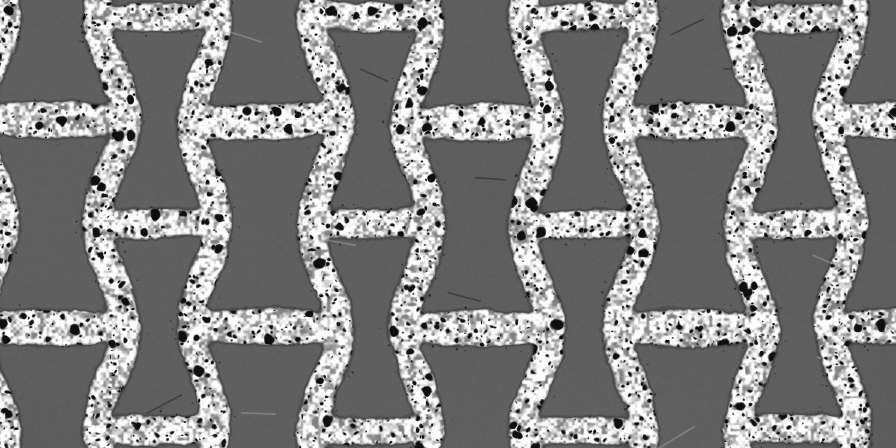
Reproduce this pattern procedurally as a Shadertoy shader.

```glsl
// Speckle-painted re-entrant honeycomb lattice on a flat grey ground.

const vec2  PERIOD = vec2(0.4745, 0.461);   // cell size, canvas height = 1
const vec2  CENTRE = vec2(0.353, 0.5);      // centre of one cell
const float WIDE   = 0.138;                 // half width of a cell at its bar
const float NARROW = 0.0664;                // half width at its waist
const float GROUND = 0.37;
const float INK    = 0.06;

vec3 hash3(vec2 p) {
    vec3 q = fract(p.xyx * vec3(0.1031, 0.1030, 0.0973));
    q += dot(q, q.yxz + 33.33);
    return fract((q.xxy + q.yzz) * q.zyx);
}

float noise(vec2 p) {
    vec2 i = floor(p), f = fract(p);
    f = f * f * (3.0 - 2.0 * f);
    float low  = mix(hash3(i).x, hash3(i + vec2(1, 0)).x, f.x);
    float high = mix(hash3(i + vec2(0, 1)).x, hash3(i + vec2(1, 1)).x, f.x);
    return mix(low, high, f.y);
}

vec2 noise2(vec2 p) {
    return vec2(noise(p), noise(p + 57.3)) - 0.5;
}

float smoothMin(float a, float b, float k) {
    float h = max(k - abs(a - b), 0.0) / k;
    return min(a, b) - 0.25 * k * h * h;
}

// Half of a horizontal bar, swelling from its end towards the middle
float barDistance(float along, float across, float len, float endW, float midW) {
    float u = along / len;
    float halfW = mix(endW, midW, max(0.0, 1.0 - u * u));
    return max(across - halfW, along - len);
}

// Signed distance to the lattice, folded into one quarter cell
float latticeDistance(vec2 p) {
    vec2 quarter = 0.5 * PERIOD;
    vec2 q = abs(mod(p - CENTRE + quarter, PERIOD) - quarter);
    float t = q.y / quarter.y;
    float bend = mix(t, smoothstep(0.0, 1.0, t), 0.45);
    float halfW = mix(0.026, 0.033, sin(3.14159 * t));
    float strut = abs(q.x - mix(WIDE, NARROW, bend)) * 0.955 - halfW;
    float shortBar = barDistance(q.x, q.y, WIDE, 0.025, 0.031);
    float longBar = barDistance(quarter.x - q.x, quarter.y - q.y,
                                quarter.x - NARROW, 0.025, 0.041);
    return smoothMin(strut, min(shortBar, longBar), 0.018);
}

// Distance to scattered round specks; radii are fractions of the cell size
float speckDistance(vec2 p, float size, float density, vec2 radii, float seed) {
    vec2 g = p / size, cell = floor(g);
    float d = 2.0;
    for (int y = -1; y <= 1; y++)
    for (int x = -1; x <= 1; x++) {
        vec2 c = cell + vec2(x, y);
        vec3 h = hash3(c + seed);
        float s = h.z / density;
        if (s < 1.0) d = min(d, length(g - c - h.xy) - mix(radii.x, radii.y, s * s));
    }
    return d * size;
}

// Sparse thin scratches: x = coverage, y = brightness
vec2 scratches(vec2 p, float size, float density, float px) {
    vec2 cell = floor(p / size), result = vec2(0.0);
    for (int y = -1; y <= 1; y++)
    for (int x = -1; x <= 1; x++) {
        vec2 c = cell + vec2(x, y);
        vec3 h = hash3(c + 71.0), k = hash3(c + 113.0);
        if (h.z > density) continue;
        float angle = mix(-0.5, 0.9, k.x);
        vec2 dir = vec2(cos(angle), sin(angle));
        vec2 r = p - (c + h.xy) * size;
        r -= dir * clamp(dot(r, dir), -0.12 * size, mix(0.1, 0.35, k.y) * size);
        float cover = 1.0 - smoothstep(0.0004, 0.0012 + px, length(r));
        if (cover > result.x) result = vec2(cover, k.z < 0.5 ? 0.18 : 0.58);
    }
    return result;
}

// White paint with grain and black ink blots
float paintShade(vec2 p, float px) {
    float grain = 0.6 * noise(p * 150.0) + 0.4 * noise(p * 75.0 + 9.0);
    float shade = mix(0.5, 0.99, smoothstep(0.15, 0.66, grain));
    vec2 w = p + 0.008 * noise2(p * 75.0);
    float blots = speckDistance(w, 0.039, 0.55, vec2(0.09, 0.33), 11.0);
    float dots  = speckDistance(w, 0.018, 0.55, vec2(0.10, 0.30), 29.0);
    float soft = 0.0012 + 0.5 * px;
    return mix(shade, INK, 1.0 - smoothstep(-soft, soft, min(blots, dots)));
}

void mainImage(out vec4 fragColor, in vec2 fragCoord) {
    float px = 1.0 / iResolution.y;
    vec2 p = fragCoord * px;

    // Uneven, rough-edged lattice
    float d = latticeDistance(p + 0.012 * noise2(p * 5.0));
    d += 0.007 * (noise(p * 24.0) - 0.5) + 0.005 * (noise(p * 95.0) - 0.5);

    // Ground with soft contact shadow, scratches and stray ink
    float shade = GROUND + 0.015 * (noise(p * 230.0) - 0.5) + 0.015 * (noise(p * 2.0) - 0.5);
    shade *= mix(0.72, 1.0, smoothstep(0.0, 0.008, d));
    vec2 scratch = scratches(p, 0.22, 0.3, px);
    shade = mix(shade, scratch.y, 0.6 * scratch.x);
    float stray = speckDistance(p, 0.02, 0.2, vec2(0.05, 0.13), 43.0);
    float nearEdge = 1.0 - smoothstep(0.008, 0.025, d);
    shade = mix(shade, 0.12, nearEdge * (1.0 - smoothstep(-px, px, stray)));

    // Painted lattice, dimmed slightly at its rim
    float paint = paintShade(p, px) * mix(0.7, 1.0, smoothstep(0.0, 0.006, -d));
    shade = mix(shade, paint, 1.0 - smoothstep(-px, px, d));
    fragColor = vec4(vec3(shade), 1.0);
}
```
